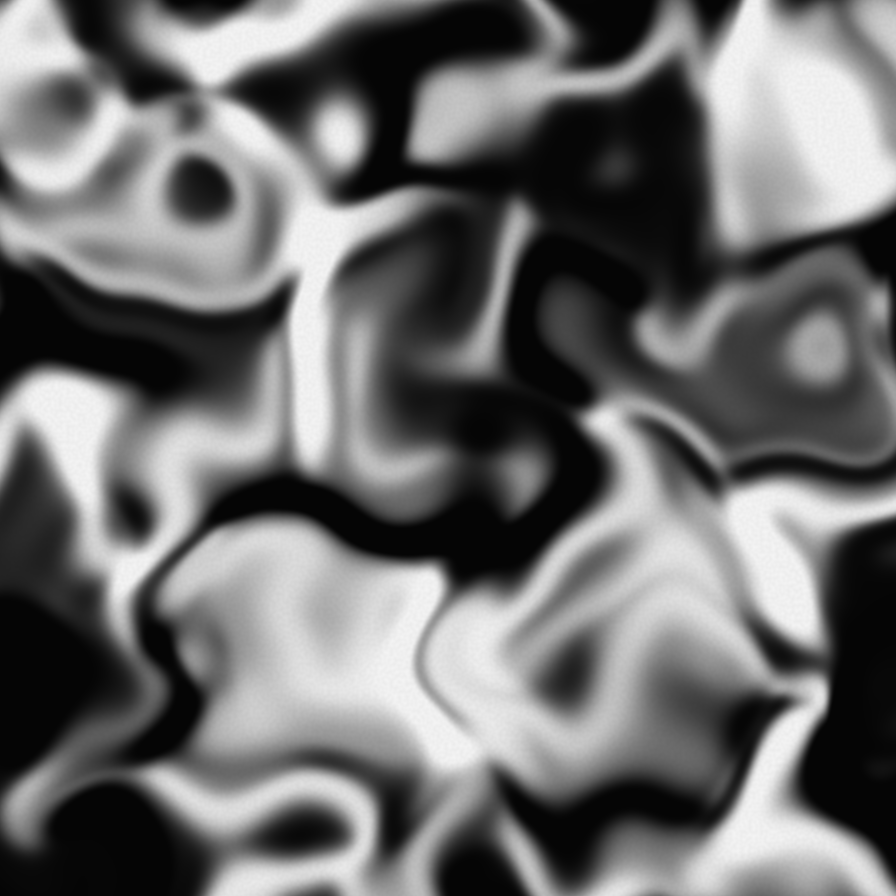
A WebGL 1 fragment shader for this texture:

```glsl
precision highp float;
// Soft black and white marbling: gradient noise folded by two domain warps.

uniform vec2 u_resolution;

const float CELLS = 5.7;           // noise cells across the canvas
const float FOLD_STRENGTH = 1.35;  // broad warp that makes the folds, in cells
const float CURL_STRENGTH = 0.75;  // second warp that bends the folds
const float DARK_LEVEL = -0.22;    // noise value that becomes fully dark
const float LIGHT_LEVEL = 0.36;    // noise value that becomes fully light
const float GRAIN_CELLS = 230.0;   // fine grain cells across the canvas
const float GRAIN_STRENGTH = 0.03; // grain contrast in the light parts
const vec3 DARK_COLOR = vec3(0.02);
const vec3 LIGHT_COLOR = vec3(0.94);
const vec2 SEED = vec2(52.6, 11.2);
const float TAU = 6.2831853;

// Random unit gradient for a lattice point
vec2 latticeGradient(vec2 cell) {
  vec3 h = fract(cell.xyx * vec3(0.1031, 0.1030, 0.0973));
  h += dot(h, h.yzx + 33.33);
  float angle = TAU * fract((h.x + h.y) * h.z);
  return vec2(cos(angle), sin(angle));
}

// Gradient noise with quintic blending, about -0.7 to 0.7
float gradientNoise(vec2 p) {
  vec2 cell = floor(p);
  vec2 f = p - cell;
  vec2 blend = f * f * f * (f * (f * 6.0 - 15.0) + 10.0);
  vec2 right = vec2(1.0, 0.0);
  vec2 up = vec2(0.0, 1.0);
  float a = dot(latticeGradient(cell), f);
  float b = dot(latticeGradient(cell + right), f - right);
  float c = dot(latticeGradient(cell + up), f - up);
  float d = dot(latticeGradient(cell + 1.0), f - 1.0);
  return mix(mix(a, b, blend.x), mix(c, d, blend.x), blend.y);
}

// Two independent noises as a displacement
vec2 noiseOffset(vec2 p) {
  return vec2(gradientNoise(p + vec2(31.4, 7.8)),
              gradientNoise(p + vec2(5.6, 63.1)));
}

void main() {
  vec2 uv = gl_FragCoord.xy / min(u_resolution.x, u_resolution.y);
  vec2 p = uv * CELLS + SEED;

  // Fold, then curl the domain
  vec2 folded = p + FOLD_STRENGTH * noiseOffset(p);
  vec2 curled = folded + CURL_STRENGTH * noiseOffset(folded + vec2(83.2, 19.5));

  // Soft tone curve with a faint grain in the light parts
  float tone = smoothstep(DARK_LEVEL, LIGHT_LEVEL, gradientNoise(curled));
  tone *= 1.0 + GRAIN_STRENGTH * gradientNoise(uv * GRAIN_CELLS);
  gl_FragColor = vec4(mix(DARK_COLOR, LIGHT_COLOR, tone), 1.0);
}
```
